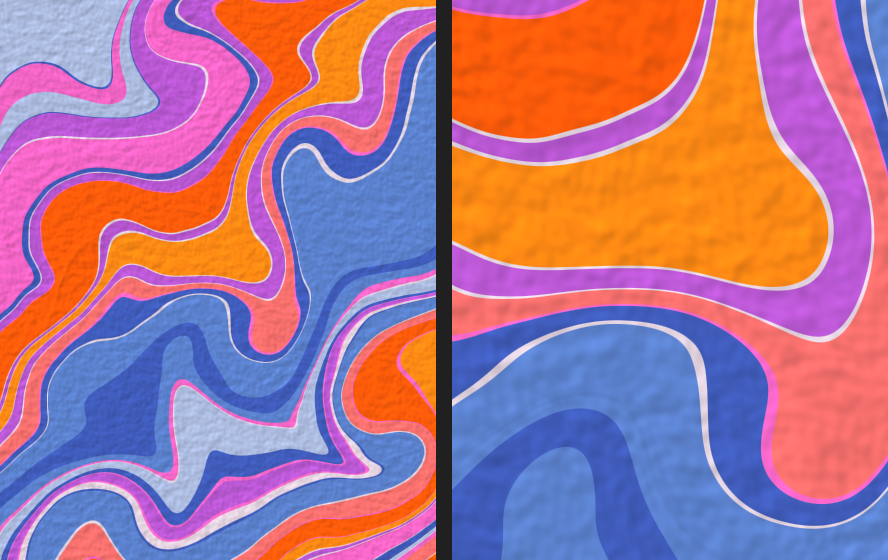
Left, the full canvas; right, a detail of the centre.
Reproduce this texture procedurally as a Shadertoy shader.

```glsl
// Marbled paint on crinkled paper: folded ribbons of blue, pink, violet and orange.

const vec2  FLOW       = vec2(0.58, -0.70); // direction in which the paints follow each other
const float SWIRLS     = 6.0;
const float SWIRL_SIZE = 0.13;
const float SWIRL_TURN = 1.9;
const float LINE_WIDTH = 0.0026;
const float RELIEF     = 0.085;
const float GRAIN_FREQ = 62.0;

const int PALE = 0, MID = 1, DEEP = 2, VIOLET = 3, PINK = 4,
          ORANGE = 5, AMBER = 6, CORAL = 7, CREAM = 8;
const vec3 PAINT[9] = vec3[9](
    vec3(0.67, 0.73, 0.87), vec3(0.36, 0.51, 0.81), vec3(0.25, 0.36, 0.73),
    vec3(0.72, 0.34, 0.82), vec3(0.96, 0.40, 0.78), vec3(0.99, 0.36, 0.04),
    vec3(1.00, 0.54, 0.08), vec3(0.97, 0.44, 0.43), vec3(0.89, 0.83, 0.88));

// Order of the ribbons and their thickness
const int BANDS = 34;
const int BAND_PAINT[BANDS] = int[BANDS](
    PALE, PINK, PALE, VIOLET, PINK, DEEP, VIOLET, ORANGE, VIOLET, AMBER, VIOLET, CORAL,
    DEEP, MID, DEEP, MID, PINK, PALE, DEEP, VIOLET, CREAM, MID, CORAL, ORANGE,
    AMBER, VIOLET, PINK, DEEP, PALE, PINK, CORAL, ORANGE, DEEP, PINK);
const float BAND_WIDTH[BANDS] = float[BANDS](
    0.17, 0.03, 0.05, 0.05, 0.06, 0.012, 0.025, 0.075, 0.015, 0.045, 0.03, 0.025,
    0.018, 0.065, 0.03, 0.03, 0.01, 0.04, 0.016, 0.02, 0.012, 0.035, 0.03, 0.05,
    0.03, 0.012, 0.045, 0.04, 0.02, 0.02, 0.03, 0.04, 0.03, 0.04);

vec2 hash2(vec2 p) {
    vec3 h = fract(vec3(p.xyx) * vec3(0.1031, 0.1030, 0.0973));
    h += dot(h, h.yzx + 33.33);
    return fract((h.xx + h.yz) * h.zy);
}

float gradientNoise(vec2 p) {
    vec2 i = floor(p), f = p - i;
    vec2 u = f * f * f * (f * (f * 6.0 - 15.0) + 10.0);
    vec2 o = vec2(0.0, 1.0);
    float a = dot(hash2(i) * 2.0 - 1.0, f);
    float b = dot(hash2(i + o.yx) * 2.0 - 1.0, f - o.yx);
    float c = dot(hash2(i + o.xy) * 2.0 - 1.0, f - o.xy);
    float d = dot(hash2(i + o.yy) * 2.0 - 1.0, f - o.yy);
    return mix(mix(a, b, u.x), mix(c, d, u.x), u.y);
}

vec2 noise2(vec2 p) {
    return vec2(gradientNoise(p + 17.3), gradientNoise(p + 71.9));
}

// Hooks and curls, turned in alternating directions
vec2 swirl(vec2 p, float aspect) {
    for (float i = 0.0; i < SWIRLS; i++) {
        vec2 centre = vec2(aspect * fract(0.31 + i * 0.618), (i + 0.4) / SWIRLS);
        vec2 d = p - centre;
        float turn = SWIRL_TURN * exp(-dot(d, d) / (SWIRL_SIZE * SWIRL_SIZE));
        turn *= mod(i, 2.0) < 0.5 ? 1.0 : -1.0;
        float c = cos(turn), s = sin(turn);
        p = centre + mat2(c, s, -s, c) * d;
    }
    return p;
}

// Position in the ribbon sequence after the paint has been pulled about
float paintLevel(vec2 p, float aspect) {
    vec2 q = swirl(p, aspect);
    q += 0.20 * noise2(q * 2.3);
    q += 0.09 * noise2(q * 4.6 + 5.0);
    q += 0.006 * noise2(p * 17.0);
    float level = dot(q - vec2(0.0, 1.0), FLOW) + 0.20 * gradientNoise(q * 2.8 + 9.0);
    return level + 0.011 * sin(level * 48.0 + 9.0 * gradientNoise(p * 2.4 + 31.0));
}

// Ribbons with thin drawn-out threads along their borders
vec3 marble(float level, float blur) {
    vec3 colour = PAINT[BAND_PAINT[0]];
    float edge = 0.0;
    for (int i = 1; i < BANDS; i++) {
        edge += BAND_WIDTH[i - 1];
        float pick = hash2(vec2(float(i), 4.0)).x;
        vec3 thread = PAINT[pick < 0.35 ? CREAM : pick < 0.7 ? DEEP : PINK];
        colour = mix(colour, thread, clamp((level - edge) / blur + 0.5, 0.0, 1.0));
        colour = mix(colour, PAINT[BAND_PAINT[i]],
                     clamp((level - edge - LINE_WIDTH) / blur + 0.5, 0.0, 1.0));
    }
    return colour;
}

// Crinkles of the paper, with a few long creases
float paperHeight(vec2 p) {
    vec2 q = p + 0.012 * noise2(p * 14.0);
    float grain = gradientNoise(q * GRAIN_FREQ * vec2(0.8, 1.1));
    grain += 0.5 * gradientNoise(q * GRAIN_FREQ * 2.1 + 40.0);
    float crease = exp(-26.0 * abs(gradientNoise(q * vec2(6.0, 3.5) + 50.0)));
    crease *= smoothstep(0.1, 0.4, gradientNoise(p * 4.0 + 12.0));
    return grain + 0.9 * crease;
}

void mainImage(out vec4 fragColor, in vec2 fragCoord) {
    vec2 p = fragCoord / iResolution.y;
    float level = paintLevel(p, iResolution.x / iResolution.y);
    vec3 colour = marble(level, max(fwidth(level), 0.0001));

    // Faint streaks that follow the ribbons
    colour *= 1.0 + 0.07 * gradientNoise(vec2(level * 120.0, 3.5));

    // Raking light from the upper left
    vec2 toLight = vec2(-0.0016, 0.0020);
    float slope = paperHeight(p - toLight) - paperHeight(p + toLight);
    colour *= 1.0 + RELIEF * clamp(slope * 2.2, -2.5, 1.6);

    fragColor = vec4(clamp(colour, 0.0, 1.0), 1.0);
}
```
